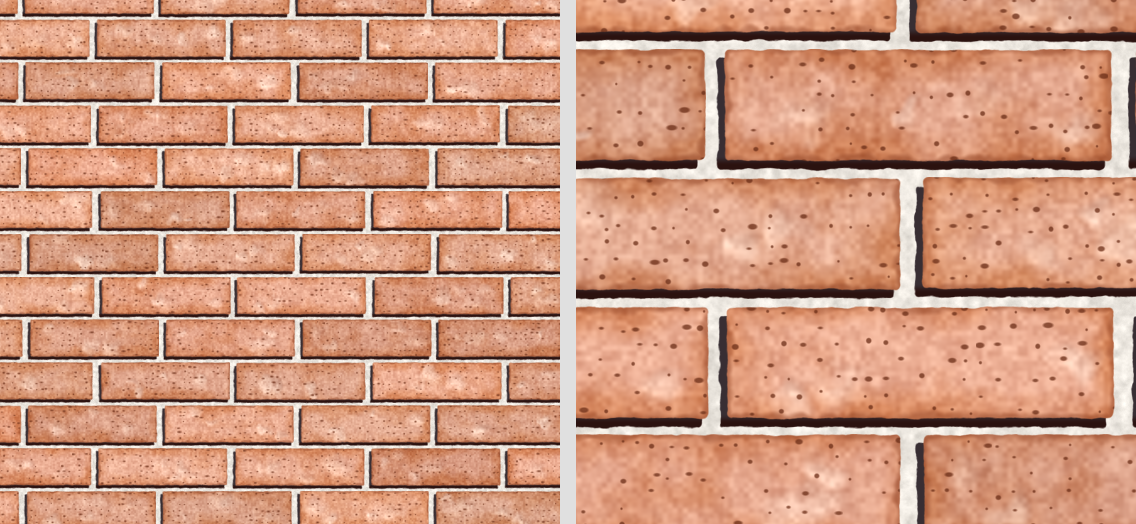
Left, the full canvas; right, a detail of the centre.
Reproduce this texture procedurally as a Shadertoy shader.

```glsl
// Sunlit running-bond brick wall: each cell holds one brick plus the mortar to
// its left and below it. Rounded boxes give the brick and its cast shadow;
// layered noise, dents and pits weather the clay. Units are canvas heights.

#define PITCH vec2(0.2602, 0.0818)      // spacing of bricks and rows
#define BRICK vec2(0.2458, 0.0705)      // size of one brick
#define FIRST_TOP 0.0370                // top of the first whole row, from above
#define FIRST_LEFT 0.1900               // left edge of a brick in even rows
#define ROW_SHIFT 0.1360                // shift of the odd rows
#define DRIFT 0.0048                    // slow sideways wander of the rows
#define SHADOW vec2(-0.0046, -0.0056)   // direction and reach of the shadow
#define ROUGHNESS 0.0022                // wobble of the brick edges
#define GRAIN 0.20                      // contrast of the fine clay grain
#define PIT_CHANCE 0.42                 // share of pit cells that hold a pit

const vec3 ORANGE = vec3(0.82, 0.52, 0.36);
const vec3 PINK = vec3(0.90, 0.67, 0.57);
const vec3 PALE = vec3(0.95, 0.79, 0.71);
const vec3 BURNT = vec3(0.52, 0.22, 0.11);
const vec3 MORTAR = vec3(0.93, 0.91, 0.88);
const vec3 SHADE_BELOW = vec3(0.17, 0.07, 0.06);
const vec3 SHADE_SIDE = vec3(0.22, 0.18, 0.20);

vec2 hash2(vec2 p) {
    vec3 q = fract(p.xyx * vec3(0.1031, 0.1030, 0.0973));
    q += dot(q, q.yzx + 33.33);
    return fract((q.xx + q.yz) * q.zy);
}

float noise(vec2 p) {
    vec2 i = floor(p), f = fract(p);
    f = f * f * (3.0 - 2.0 * f);
    float low = mix(hash2(i).x, hash2(i + vec2(1, 0)).x, f.x);
    float high = mix(hash2(i + vec2(0, 1)).x, hash2(i + vec2(1, 1)).x, f.x);
    return mix(low, high, f.y);
}

float fbm(vec2 p) {
    float sum = 0.0, weight = 0.5;
    for (int i = 0; i < 4; i++) {
        sum += weight * noise(p);
        p = p * 2.03 + 17.1;
        weight *= 0.5;
    }
    return sum / 0.9375;
}

float roundedBox(vec2 p, vec2 halfSize, float radius) {
    vec2 d = abs(p) - halfSize + radius;
    return length(max(d, 0.0)) + min(max(d.x, d.y), 0.0) - radius;
}

// Small dark holes, at most one per grid cell
float pits(vec2 p, float px) {
    vec2 grid = p * 95.0, id = floor(grid);
    vec2 rnd = hash2(id + 71.0), shape = hash2(id + 193.0);
    vec2 d = (fract(grid) - 0.25 - 0.5 * rnd) / 95.0;
    d.x *= mix(0.5, 1.1, shape.x);
    float radius = mix(0.0007, 0.0018, shape.y * shape.y);
    float hole = 1.0 - smoothstep(radius - px, radius + px, length(d));
    return hole * step(hash2(id + 7.0).y, PIT_CHANCE);
}

// Clay surface; c is measured from the brick centre, depth from its edge
vec3 clay(vec2 p, vec2 c, vec2 id, float depth, float px) {
    vec2 tone = hash2(id + 40.0);
    float cloud = fbm(p * vec2(26.0, 34.0) + id * 3.7);
    float core = smoothstep(0.0, 0.026, depth);
    vec3 col = mix(ORANGE, PINK, clamp(core * 0.7 + (cloud - 0.5) * 1.7 + 0.18, 0.0, 1.0));

    // Soft pale dents, shaded on the side facing the sun
    for (int i = 0; i < 4; i++) {
        vec2 seed = id * 5.0 + float(i) * 13.7 + 90.0;
        vec2 size = hash2(seed + 3.0);
        vec2 d = c - (hash2(seed) - 0.5) * BRICK * vec2(0.86, 0.65);
        d += (vec2(noise(p * 75.0), noise(p * 75.0 + 31.0)) - 0.5) * 0.016;
        d.x *= mix(0.55, 1.0, size.y);
        float radius = mix(0.011, 0.023, size.x);
        float dent = 1.0 - smoothstep(0.15 * radius, radius, length(d));
        float slope = dot(d / radius, vec2(0.6, 0.8)) * dent;
        col = mix(col, PALE, dent * mix(0.3, 0.85, size.y));
        col -= slope * vec3(0.16, 0.20, 0.20);
    }

    // Kiln tone, streaks and grain
    col *= mix(0.95, 1.05, tone.x);
    col += vec3(0.02, 0.05, 0.05) * (tone.y - 0.5);
    col += (noise(p * vec2(230.0, 45.0)) - 0.5) * vec3(0.04, 0.06, 0.06);
    float grain = 0.6 * noise(p * 310.0) + 0.4 * noise(p * 170.0 + 9.0) - 0.5;
    col += grain * GRAIN * vec3(0.8, 1.0, 1.0);

    // Scorched rim and pits
    float rim = 1.0 - smoothstep(0.0, 0.0045, depth + (noise(p * 120.0) - 0.5) * 0.005);
    col = mix(col, BURNT, 0.42 * rim);
    return mix(col, BURNT * 0.8, 0.75 * pits(p, px));
}

void mainImage(out vec4 fragColor, in vec2 fragCoord) {
    float px = 1.0 / iResolution.y;
    vec2 p = fragCoord * px;

    // Find the row and the brick within it
    float down = 1.0 - FIRST_TOP - p.y;
    float row = floor(down / PITCH.y);
    vec2 gap = PITCH - BRICK;
    float left = FIRST_LEFT - ROW_SHIFT * mod(row, 2.0) + DRIFT * sin((row - 2.5) * 0.42);
    float along = p.x - left + gap.x;
    vec2 id = vec2(floor(along / PITCH.x), row) + 20.0;
    vec2 corner = vec2(along - (id.x - 20.0) * PITCH.x - gap.x, row * PITCH.y - down);
    vec2 c = corner + vec2(-0.5, 0.5) * BRICK + hash2(id) * vec2(0.003, 0.0014);

    // Rough brick outline and the shadow it throws down and left
    float wobble = (fbm(p * 110.0) - 0.5) * ROUGHNESS;
    float brick = roundedBox(c, 0.5 * BRICK, 0.003) + wobble;
    float shadow = roundedBox(c - SHADOW, 0.5 * BRICK, 0.002) + wobble * 1.4;

    vec3 col = MORTAR + (fbm(p * 190.0) - 0.5) * 0.24;
    vec3 shade = mix(SHADE_SIDE, SHADE_BELOW, smoothstep(0.0, 0.006, -c.y - 0.46 * BRICK.y));
    col = mix(shade, col, smoothstep(-px, px, shadow));
    col = mix(clay(p, c, id, -brick, px), col, smoothstep(-px, px, brick));
    fragColor = vec4(clamp(col, 0.0, 1.0), 1.0);
}
```
